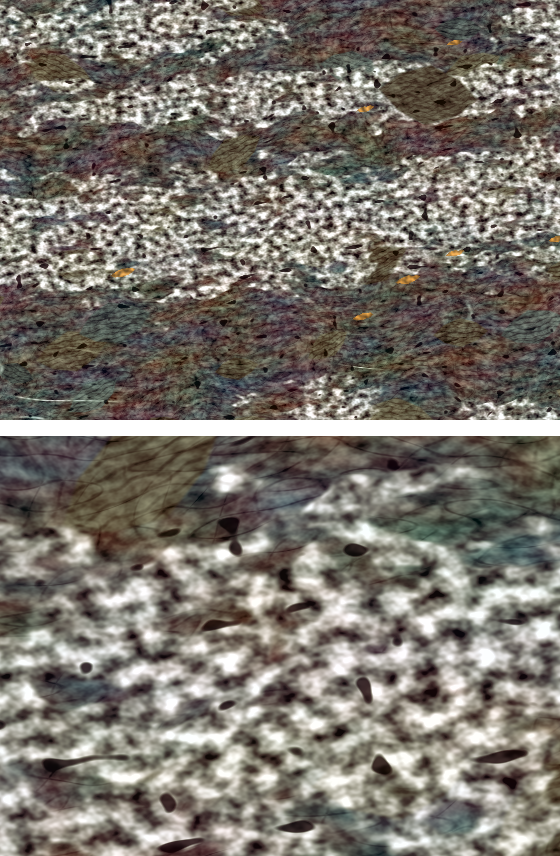
Top: the whole. Bottom: its middle third, enlarged.
A Shadertoy shader for this texture:

```glsl
// Thin section of a foliated rock: pale grainy quartz-feldspar bands in dark, cracked amphibole.
#define FOLIATION_TILT 0.10
#define BAND_RAGGEDNESS 1.2
#define PALE_LEVEL 0.60
#define PALE_CONTRAST 0.90
#define DARK_LEVEL 0.315
#define DARK_CONTRAST 0.23
#define CRACK_DEPTH 0.10
#define CRYSTAL_CHANCE 0.40
#define FLECK_CHANCE 0.13
#define TINT_STRENGTH 1.0

vec2 hash2(vec2 p) {
    vec3 q = fract(p.xyx * vec3(0.1031, 0.1030, 0.0973));
    q += dot(q, q.yzx + 33.33);
    return fract((q.xx + q.yz) * q.zy);
}

mat2 rotation(float a) { return mat2(cos(a), -sin(a), sin(a), cos(a)); }

float gradientDot(vec2 cell, vec2 offset) {
    float a = 6.2832 * hash2(cell).x;
    return dot(vec2(cos(a), sin(a)), offset);
}

float noise(vec2 p) {
    vec2 i = floor(p), f = fract(p), e = vec2(1, 0);
    vec2 w = f * f * f * (f * (f * 6.0 - 15.0) + 10.0);
    return mix(mix(gradientDot(i, f), gradientDot(i + e, f - e), w.x),
               mix(gradientDot(i + e.yx, f - e.yx), gradientDot(i + 1.0, f - 1.0), w.x), w.y);
}

float fbm(vec2 p) {
    float sum = 0.0, gain = 1.0;
    for (int i = 0; i < 3; i++) {
        sum += gain * noise(p);
        p = rotation(0.3) * p * 2.0 + 17.3;
        gain *= 0.5;
    }
    return sum;
}

// Thin line along the zero crossings of a noise field
float crack(vec2 p, float width) { return 1.0 - smoothstep(0.0, width, abs(noise(p))); }

float patchAt(vec2 p, vec2 center, vec2 radius) { return 1.0 - length((p - center) / radius); }

// Positive inside the pale bands, negative in the dark matrix
float paleBands(vec2 p) {
    float wide = 1.0 - abs(p.y - 0.42 - 0.02 * p.x - 0.05 * p.x * p.x) / 0.135;
    float upper = 1.0 - abs(p.y - 0.735 - 0.05 * p.x) / 0.06 - smoothstep(0.3, 0.0, p.x) * 0.6;
    float top = 0.8 - abs(p.y - 0.93) / 0.085 - smoothstep(0.55, 0.8, p.x) * 1.5;
    float corners = max(patchAt(p, vec2(1.32, 0.95), vec2(0.12, 0.08)),
                    max(patchAt(p, vec2(0.78, 0.04), vec2(0.14, 0.05)),
                        patchAt(p, vec2(1.2, 0.01), vec2(0.14, 0.04))));
    return clamp(max(max(wide, upper), max(top, corners)), -0.7, 0.5);
}

// Rounded rhomb: coverage from its local position
float rhomb(vec2 q, vec2 size) {
    q = abs(q) / size;
    return 1.0 - smoothstep(0.9, 1.0, mix(q.x + q.y, max(q.x, q.y), 0.35));
}

float cleavage(vec2 q) {
    float across = q.y * 85.0 + q.x * 8.0 + 0.5 * noise(q * 40.0);
    return smoothstep(0.28, 0.48, abs(fract(across) - 0.5));
}

vec3 toneRamp(float v) {
    vec3 c = mix(vec3(0.05, 0.02, 0.03), vec3(0.23, 0.17, 0.17), smoothstep(0.02, 0.19, v));
    c = mix(c, vec3(0.31, 0.27, 0.25), clamp((v - 0.19) / 0.09, 0.0, 1.0));
    c = mix(c, vec3(0.40, 0.38, 0.35), clamp((v - 0.28) / 0.10, 0.0, 1.0));
    c = mix(c, vec3(0.53, 0.52, 0.47), clamp((v - 0.38) / 0.14, 0.0, 1.0));
    c = mix(c, vec3(0.70, 0.69, 0.65), clamp((v - 0.52) / 0.17, 0.0, 1.0));
    c = mix(c, vec3(0.89, 0.88, 0.86), clamp((v - 0.69) / 0.19, 0.0, 1.0));
    return mix(c, vec3(1.0), clamp((v - 0.88) / 0.15, 0.0, 1.0));
}

void mainImage(out vec4 fragColor, in vec2 fragCoord) {
    vec2 p = fragCoord / iResolution.y;
    vec2 warp = vec2(noise(p * 5.0), noise(p * 5.0 + 31.0));
    vec2 flow = rotation(FOLIATION_TILT) * p + 0.025 * warp;
    vec3 teal = vec3(-0.06, 0.025, 0.025), olive = vec3(0.03, 0.02, -0.06);

    // Ragged pale bands with dark islands
    float band = paleBands(p + 0.03 * warp) + BAND_RAGGEDNESS * fbm(flow * vec2(11.0, 25.0));
    float pale = smoothstep(-0.05, 0.3, band);

    // Dark matrix: streaks, fine grain and two crack sets
    float dark = DARK_LEVEL + DARK_CONTRAST * (fbm(flow * vec2(20.0, 55.0)) + fbm(flow * vec2(70.0, 110.0) + 9.0));
    float cracks = max(crack(flow * vec2(16.0, 58.0), 0.07),
                       0.7 * crack(rotation(0.6) * flow * vec2(18.0, 42.0) + 50.0, 0.06));
    dark -= CRACK_DEPTH * cracks;
    vec3 tint = teal * 1.6 * noise(flow * vec2(5.0, 9.0)) + olive * 1.4 * noise(flow * vec2(8.0, 16.0) + 70.0)
              + teal * 1.2 * noise(flow * vec2(28.0, 60.0) + 20.0);

    // Scattered cleaved crystals and small orange flecks
    vec2 grid = vec2(5.0, 8.0), cell = floor(p * grid);
    float fleck = 0.0;
    for (int j = -1; j <= 1; j++)
    for (int i = -1; i <= 1; i++) {
        vec2 id = cell + vec2(i, j), r = hash2(id + 11.0), s = hash2(id + 47.0), t = hash2(id + 83.0);
        vec2 q = rotation(mix(-0.5, 0.7, s.x)) * (p - (id + r) / grid) + 0.008 * warp;
        float body = rhomb(q, mix(vec2(0.05, 0.025), vec2(0.10, 0.055), s.y)) * step(t.x, CRYSTAL_CHANCE);
        dark = mix(dark, dark * 0.75 + 0.05 + 0.13 * t.y - 0.10 * cleavage(q), body);
        tint = mix(tint, mix(teal, olive, step(0.45, r.x)) * 0.9, body * 0.8);
        vec2 f = rotation(0.25) * (p - (id + s) / grid) + 0.003 * noise(p * 90.0);
        fleck = max(fleck, rhomb(f, vec2(0.022, 0.007) * (0.5 + r.y)) * step(t.y, FLECK_CHANCE));
    }

    // Large brown rhomb beside the upper band
    vec2 big = rotation(-0.08) * (p - vec2(1.02, 0.775)) + 0.008 * warp;
    float bigBody = rhomb(big, vec2(0.12, 0.075));
    dark = mix(dark, dark * 0.7 + 0.07 - 0.06 * cleavage(rotation(0.6) * big), bigBody);
    tint = mix(tint, olive * 0.6, bigBody);
    pale *= 1.0 - bigBody;

    // Pale grains, thin veins and opaque specks
    float grains = PALE_LEVEL + PALE_CONTRAST * fbm(p * vec2(44.0, 62.0) + 5.0);
    float value = mix(dark, grains, pale);
    float vein = crack(flow * vec2(3.0, 9.0) + 3.0, 0.035) * smoothstep(0.1, 0.3, noise(p * 5.0 + 61.0));
    value = mix(value, 0.75 + 0.5 * noise(p * 90.0), vein * smoothstep(0.36, 0.25, p.y));
    value *= 1.0 - 0.8 * smoothstep(0.40, 0.48, noise(flow * vec2(30.0, 48.0) + 40.0));

    vec3 color = toneRamp(clamp(value, 0.03, 1.03)) + tint * TINT_STRENGTH * mix(1.0, 0.35, pale);
    color = mix(color, vec3(0.80, 0.55, 0.22) * (0.9 + 0.8 * noise(p * 100.0)), fleck * 0.85);
    fragColor = vec4(clamp(color, 0.0, 1.0), 1.0);
}
```
